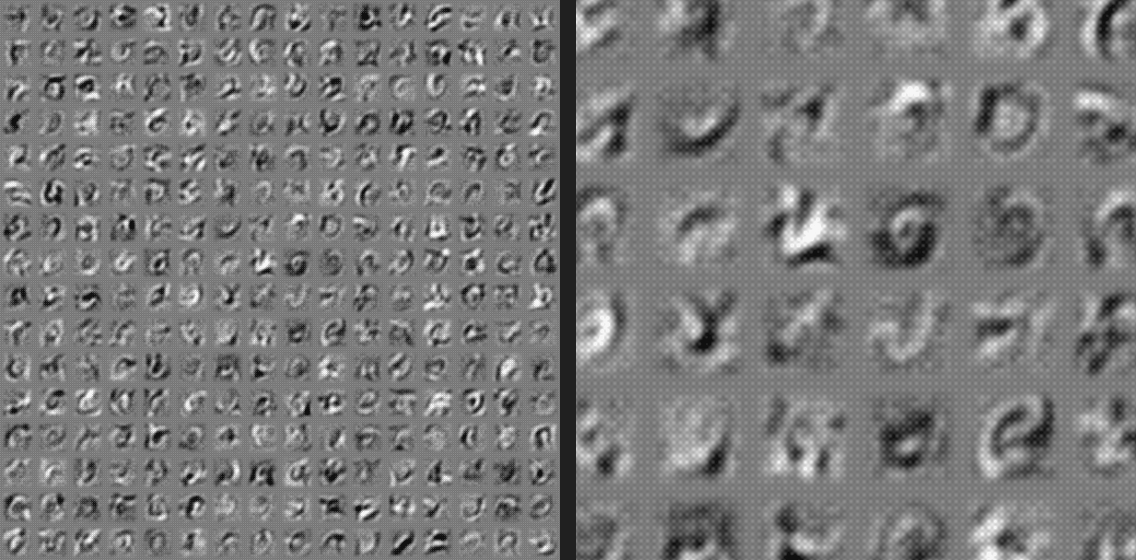
Left: the whole. Right: its middle third, enlarged.
Write a WebGL 1 fragment shader that draws this pattern.

```glsl
precision highp float;

uniform vec2 u_resolution;

float hash(vec2 p) {
  return fract(sin(dot(p, vec2(127.1, 311.7))) * 43758.5453);
}

float tileRandom(vec2 tile, float n) {
  return hash(tile + n * vec2(17.31, 9.17));
}

float valueNoise(vec2 p) {
  vec2 i = floor(p);
  vec2 f = fract(p);
  f = f * f * (3.0 - 2.0 * f);
  float low = mix(hash(i), hash(i + vec2(1.0, 0.0)), f.x);
  float high = mix(hash(i + vec2(0.0, 1.0)), hash(i + 1.0), f.x);
  return mix(low, high, f.y);
}

vec2 rotate(vec2 p, float angle) {
  float c = cos(angle);
  float s = sin(angle);
  return vec2(c * p.x + s * p.y, c * p.y - s * p.x);
}

// Short curved stroke with opposite-toned bands beside it
float strokeWavelet(vec2 p, float bend, float frequency) {
  p.x += bend * p.y * p.y;
  return (0.25 + cos(p.x * frequency)) * exp(-6.0 * p.x * p.x - 4.0 * p.y * p.y);
}

// Slanted oval ripple, stronger on one side
float arcWavelet(vec2 p, float radius, float facing) {
  p.x -= 0.3 * p.y;
  p.x *= 1.25;
  float r = length(p);
  float side = dot(p, vec2(cos(facing), sin(facing))) / max(r, 0.05);
  float d = r - radius;
  return cos(d * 9.0) * exp(-8.0 * d * d) * (0.6 + 0.5 * side);
}

float tileRelief(vec2 p, vec2 tile) {
  float relief = 0.0;
  for (int i = 0; i < 7; i++) {
    float n = float(i) * 5.0 + 1.0;
    vec2 center = vec2(tileRandom(tile, n), tileRandom(tile, n + 1.0)) * 1.3 - 0.65;
    float angle = mix(-1.8, 0.3, tileRandom(tile, n + 2.0));
    float bend = 2.0 * tileRandom(tile, n + 3.0) - 1.0;
    float strength = tileRandom(tile, n + 4.0) * 2.0 - 1.0;
    relief += 0.29 * strength
      * strokeWavelet(rotate(p - center, angle), bend, 6.5 + 3.0 * abs(strength));
  }
  float arcTone = tileRandom(tile, 51.0) < 0.5 ? -0.22 : 0.22;
  float radius = mix(0.25, 0.5, tileRandom(tile, 52.0));
  relief += arcTone * arcWavelet(p, radius, 6.28318 * tileRandom(tile, 53.0));

  // Broad uneven tone under the strokes
  vec2 blob = p - vec2(tileRandom(tile, 55.0), tileRandom(tile, 56.0)) + 0.5;
  relief += 0.26 * (tileRandom(tile, 57.0) - 0.5) * exp(-2.5 * dot(blob, blob));
  relief += 0.1 * (tileRandom(tile, 58.0) - 0.5);
  return relief * mix(0.65, 1.45, tileRandom(tile, 54.0));
}

void main() {
  vec2 uv = gl_FragCoord.xy / u_resolution;
  vec2 tile = floor(uv * 16.0);
  vec2 p = fract(uv * 16.0) * 2.0 - 1.0;

  // Soft square window leaves narrow gutters between tiles
  vec2 fade = 1.0 - smoothstep(0.62, 0.98, abs(p));
  float window = fade.x * fade.y;
  float relief = window * tileRelief(p, tile);
  relief /= 1.0 + 0.5 * abs(relief);
  relief += window * 0.14 * (valueNoise(uv * 256.0) - 0.5);

  // Fine dot lattice, stronger where the relief is strong
  vec2 weave = sin(uv * 512.0 * 3.14159265);
  float dots = 0.7 * weave.x * weave.y + 0.3 * (weave.x + weave.y);
  float gray = 0.488 + relief + dots * (0.055 + 0.12 * abs(relief));

  gl_FragColor = vec4(vec3(clamp(gray, 0.06, 0.97)), 1.0);
}
```
